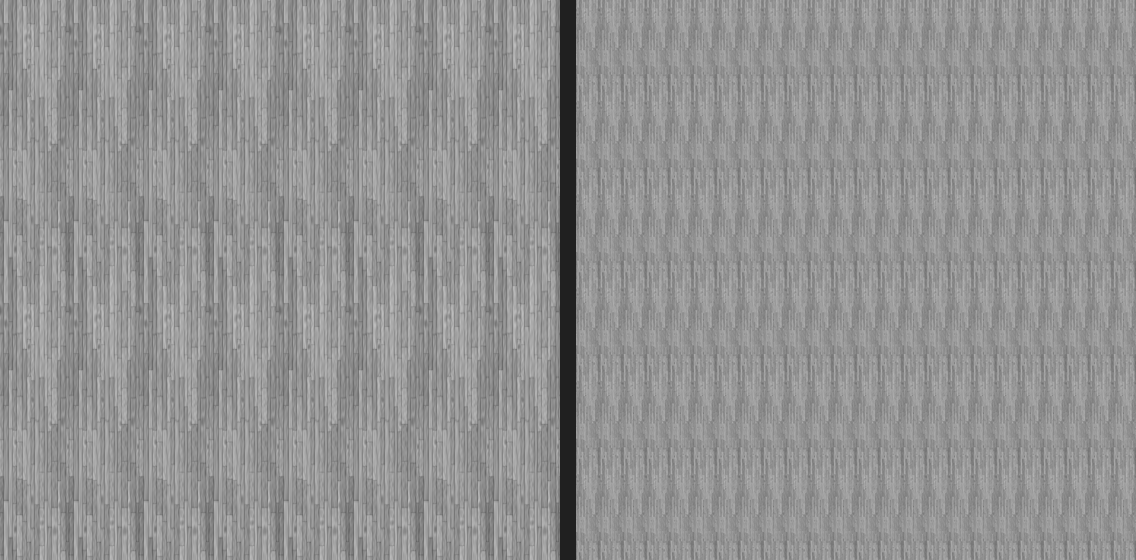
Left, the tile; right, the same tile 3 across and 3 down.
Give the GLSL for this texture, as a Shadertoy shader.

```glsl
const vec2  REPEATS      = vec2(8.0, 2.0);  // tiles across and down
const float SLATS        = 16.0;            // slats in one tile
const float WIDTH_JITTER = 0.5;             // shift of slat edges, in slats
const float MIN_BOARDS   = 4.0;             // fewest boards along a slat
const float EXTRA_BOARDS = 3.0;             // random additional boards
const float BASE_GREY    = 0.602;
const float BOARD_TONE   = 0.13;            // spread of grey between boards
const float SLAT_TONE    = 0.08;            // spread of grey between slats
const float GROOVE_WIDTH = 0.22;            // in slats
const float GROOVE_DEPTH = 0.13;
const float JOINT_WIDTH  = 0.0025;          // in canvas heights
const float JOINT_DEPTH  = 0.07;
const float SIDE_SHADE   = 0.06;
const float GRAIN        = 0.026;
const float KNOT_CHANCE  = 0.22;
const float KNOT_DEPTH   = 0.10;
const float BROAD_X      = 0.018;
const float BROAD_Y      = 0.010;
const int   SAMPLES      = 3;               // antialiasing grid per axis
const float TAU          = 6.2831853;

float hash(vec2 p) {
    return fract(sin(dot(p, vec2(127.1, 311.7))) * 4375.85);
}

// Jittered left edge of a slat; the index wraps within the tile
float slatEdge(float i) {
    return i + WIDTH_JITTER * (hash(vec2(mod(i, SLATS), 3.0)) - 0.5);
}

// Layered sines: long fibres that waver along the board
float fibres(vec2 q, float seed) {
    float phase = TAU * seed;
    float waver = sin(q.y * 9.0 + phase) + 0.5 * sin(q.y * 23.0 + phase * 3.0);
    float g = sin(q.x * 8.0 + waver * 1.6 + phase * 5.0);
    g += 0.7 * sin(q.x * 15.0 - waver * 2.0 + q.y * 7.0 + phase * 7.0);
    g += 0.6 * sin(q.y * 14.0 + q.x * 3.0 + phase * 11.0);
    g += 0.4 * sin(q.y * 37.0 - q.x * 5.0 + phase * 13.0);
    return g;
}

float woodGrey(vec2 uv) {
    vec2 tile = fract(uv * REPEATS);

    // Find the slat and the position across it
    float x = tile.x * SLATS;
    float i = floor(x);
    if (x < slatEdge(i)) i -= 1.0;
    else if (x > slatEdge(i + 1.0)) i += 1.0;
    float left = slatEdge(i);
    float right = slatEdge(i + 1.0);
    float across = (x - left) / (right - left);
    float slat = mod(i, SLATS);

    // Split the slat into boards of uneven length
    float offset = hash(vec2(slat, 11.0));
    float boards = MIN_BOARDS + floor(EXTRA_BOARDS * hash(vec2(slat, 17.0)));
    float y = tile.y * boards + offset * 5.0
            + 0.3 * sin(TAU * (tile.y + offset * 3.0));
    float board = mod(floor(y), boards);
    float along = fract(y);
    float seed = hash(vec2(slat, board + 29.0));

    // Tones of slat and board, with broad drift over the tile
    float grey = BASE_GREY;
    grey += SLAT_TONE * (hash(vec2(slat, 7.0)) - 0.5);
    grey += BOARD_TONE * (seed - 0.5);
    grey += BROAD_X * cos(TAU * (tile.x - 0.68));
    grey += BROAD_Y * cos(TAU * 2.0 * (tile.y - 0.85));

    // Rounded side light and grain
    grey += SIDE_SHADE * (0.5 - across);
    grey += GRAIN * fibres(vec2(across, along), seed);

    // Occasional knot with a pale rim
    float knotSeed = hash(vec2(slat + 41.0, board));
    vec2 knotCentre = vec2(0.3 + 0.4 * seed, 0.2 + 0.6 * fract(seed * 7.0));
    float knot = length((vec2(across, along) - knotCentre) / vec2(0.5, 0.1));
    float hasKnot = step(knotSeed, KNOT_CHANCE);
    grey -= hasKnot * KNOT_DEPTH * (1.0 - smoothstep(0.2, 1.0, knot));
    grey += hasKnot * 0.4 * KNOT_DEPTH * exp(-8.0 * (knot - 1.2) * (knot - 1.2));

    // Grooves between slats and joints between boards
    float sideGap = min(x - left, right - x);
    float endGap = min(along, 1.0 - along) / (boards * REPEATS.y);
    grey -= GROOVE_DEPTH * (1.0 - smoothstep(0.0, GROOVE_WIDTH, sideGap));
    grey -= JOINT_DEPTH * (1.0 - smoothstep(0.0, JOINT_WIDTH, endGap));
    return clamp(grey, 0.36, 0.82);
}

void mainImage(out vec4 fragColor, in vec2 fragCoord) {
    // Average a small grid of samples in each pixel
    float grey = 0.0;
    for (int j = 0; j < SAMPLES; j++) {
        for (int i = 0; i < SAMPLES; i++) {
            vec2 shift = (vec2(i, j) + 0.5) / float(SAMPLES) - 0.5;
            grey += woodGrey((fragCoord + shift) / iResolution.xy);
        }
    }
    fragColor = vec4(vec3(grey / float(SAMPLES * SAMPLES)), 1.0);
}
```
